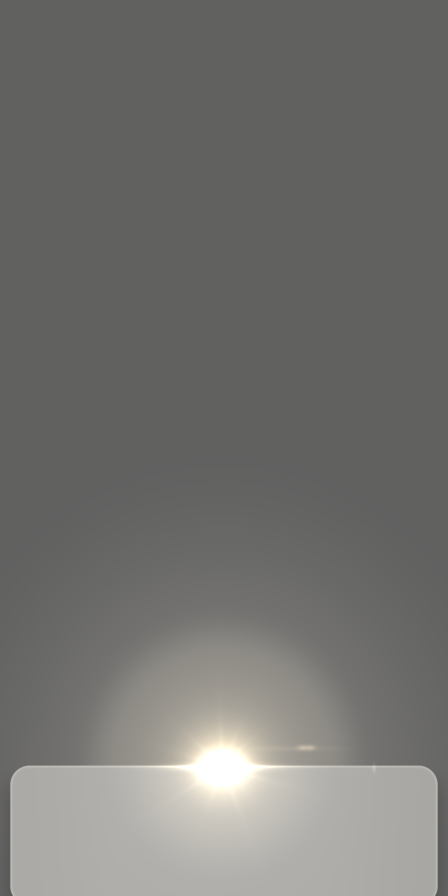
A Shadertoy shader for this background:

```glsl
// A warm lens flare rising over the top edge of a frosted rounded panel on grey.
// Radial falloffs build the halo, a box distance function shapes the panel,
// and stretched gaussians with hashed rays form the bright core.

const vec3 BACKDROP = vec3(0.379, 0.379, 0.377);
const vec3 FROST = vec3(0.688, 0.684, 0.672);
const vec3 PALE = vec3(1.0, 0.96, 0.88);
const vec3 CREAM = vec3(1.0, 0.93, 0.79);
const vec3 GOLD = vec3(1.0, 0.87, 0.64);
const vec2 FLARE = vec2(0.497, 0.288);

float hash(float n) {
    return fract(sin(n * 127.1) * 43758.5453);
}

float roundedBox(vec2 p, vec2 halfSize, float radius) {
    vec2 q = abs(p) - halfSize + radius;
    return length(max(q, 0.0)) + min(max(q.x, q.y), 0.0) - radius;
}

// Elliptical gaussian spot
float spot(vec2 p, vec2 size) {
    p /= size;
    return exp(-dot(p, p));
}

// Wide halo, soft-edged disc and hot centre above the panel
vec3 halo(vec2 p) {
    float r = length(p * vec2(1.06, 1.0));
    float wide = pow(max(1.0 - r / 0.72, 0.0), 1.5);
    float disc = 1.0 - smoothstep(0.25, 0.36, r);
    return 0.19 * wide * PALE + 0.07 * disc * CREAM + 0.46 * exp(-r / 0.07) * GOLD;
}

// Light diffused through the frosted surface
vec3 frostGlow(vec2 p) {
    float r = length(p);
    float disc = 1.0 - smoothstep(0.13, 0.27, r);
    return 0.045 * disc * CREAM + 0.32 * exp(-r / 0.075) * GOLD;
}

// Thin rays at hashed angles and lengths
float rays(vec2 p) {
    float sum = 0.0;
    for (int i = 0; i < 12; i++) {
        float id = float(i);
        float angle = (id + hash(id + 3.0)) * 6.28318 / 12.0;
        vec2 dir = vec2(cos(angle), sin(angle));
        float along = max(dot(p, dir), 0.0);
        float across = dot(p, vec2(-dir.y, dir.x));
        float reach = mix(0.03, 0.07, hash(id + 9.0));
        float width = 0.003 + 0.035 * along;
        sum += step(0.0001, along) * exp(-along / reach - across * across / (width * width));
    }
    return sum;
}

void mainImage(out vec4 fragColor, in vec2 fragCoord) {
    vec2 uv = fragCoord / iResolution.x;
    float pixel = 1.0 / iResolution.x;
    vec2 p = uv - FLARE;

    // Panel shape and its soft shadow
    float d = roundedBox(uv - vec2(0.5, 0.135), vec2(0.477, 0.156), 0.043);
    float inside = 1.0 - smoothstep(-0.75 * pixel, 0.75 * pixel, d);
    float shadow = 0.15 * exp(-max(d, 0.0) / 0.018) * (1.0 - smoothstep(0.2, 0.31, uv.y));

    // Backdrop and panel surfaces
    vec3 outer = (BACKDROP + halo(p)) * (1.0 - shadow);
    float shade = 0.018 * smoothstep(0.2, 0.48, abs(p.x)) + 0.012 * uv.x;
    vec3 color = mix(outer, FROST - shade + frostGlow(p), inside);

    // Light rim, brightest near the flare
    float rim = exp(-pow((d + 0.002) / 0.0028, 2.0));
    color += rim * (0.06 + 0.2 * exp(-abs(p.x) / 0.12)) * CREAM;

    // Core, horizontal streaks and rays
    color += 0.75 * spot(p, vec2(0.042, 0.027));
    color += 0.3 * spot(p, vec2(0.10, 0.008)) * CREAM;
    color += 0.25 * spot(p, vec2(0.075, 0.065)) * GOLD;
    color += 0.09 * rays(p) * CREAM;

    // Small reflections to the right
    color += 0.14 * spot(uv - vec2(0.676, 0.331), vec2(0.012, 0.006)) * GOLD;
    color += 0.14 * spot(uv - vec2(0.694, 0.331), vec2(0.010, 0.006)) * GOLD;
    color += 0.04 * spot(uv - vec2(0.66, 0.329), vec2(0.09, 0.006)) * GOLD;
    color += 0.08 * spot(uv - vec2(0.835, 0.286), vec2(0.004, 0.010)) * PALE;

    fragColor = vec4(clamp(color, 0.0, 1.0), 1.0);
}
```
